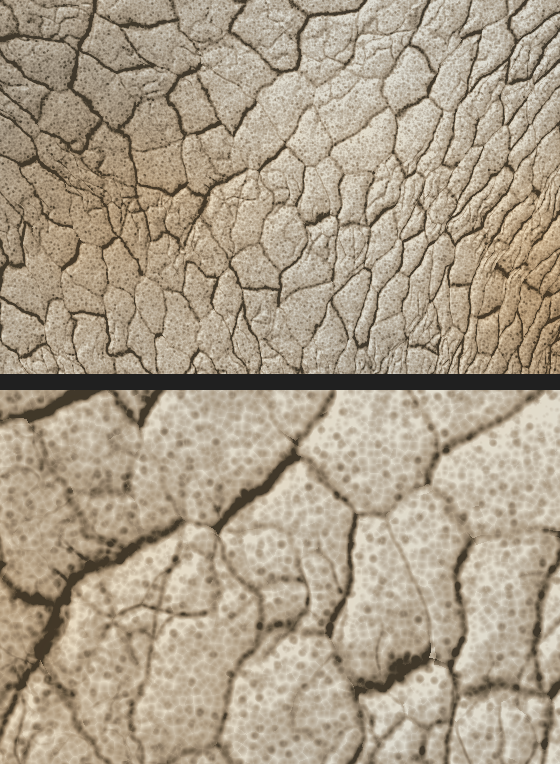
Top, the full canvas; bottom, a detail of the centre.
This texture is drawn by a Shadertoy shader. Its source:

```glsl
// Weathered, creased animal hide: a net of diamond folds follows a bending flow,
// built from warped Voronoi edges, lit from one side as a height field,
// then covered with small cracks, pores and grain from cellular noise.

const vec2  FOLD_DENSITY  = vec2(7.4, 5.2);  // folds across and along the flow
const float FLOW_BEND     = 0.8;             // how fast the flow leans over x
const float FOLD_WIDTH    = 0.036;           // dark line, in cell units
const float VALLEY_WIDTH  = 0.15;            // soft slope beside the line
const float WRINKLE_SCALE = 2.3;
const float CRACK_SCALE   = 34.0;
const float PORE_SCALE    = 80.0;
const float GRAIN_SCALE   = 150.0;
const float RELIEF        = 1.15;
const vec2  LIGHT_STEP    = vec2(-0.004, 0.006);
const vec3  WARM_TINT     = vec3(1.07, 0.985, 0.87);
const vec3  COOL_TINT     = vec3(0.985, 1.0, 1.025);

const vec3 HIDE[6] = vec3[6](
    vec3(0.25, 0.22, 0.17), vec3(0.44, 0.39, 0.31), vec3(0.57, 0.51, 0.43),
    vec3(0.68, 0.62, 0.53), vec3(0.76, 0.72, 0.65), vec3(0.88, 0.86, 0.80));

vec2 hash2(vec2 p) {
    p = vec2(dot(p, vec2(127.1, 311.7)), dot(p, vec2(269.5, 183.3)));
    return fract(sin(p) * 43758.545);
}

// Layered sines: smooth, roughly in -1..1 on both axes
vec2 layeredSines(vec2 p) {
    vec2 sum = vec2(0.0);
    float amp = 0.55;
    for (int i = 0; i < 4; i++) {
        sum += amp * sin(p.yx + 1.3 * sin(p + float(i) * 2.1));
        p = mat2(1.5, 1.1, -1.1, 1.5) * p + 3.7;
        amp *= 0.55;
    }
    return sum;
}

// Distance to the nearest site, and a random value of that site
vec2 cellular(vec2 p) {
    vec2 base = floor(p), best = vec2(9.0, 0.0);
    for (int y = -1; y <= 1; y++)
    for (int x = -1; x <= 1; x++) {
        vec2 cell = base + vec2(x, y), rnd = hash2(cell);
        float d = length(cell + rnd - p);
        if (d < best.x) best = vec2(d, fract(rnd.x * 17.0 + rnd.y * 5.0));
    }
    return best;
}

// Voronoi edges of random strength: x = thin dark line, y = soft valley
vec2 creases(vec2 p, float jitter, float lineWidth, float valleyWidth) {
    vec2 base = floor(p), home = base, toHome = vec2(9.0);
    for (int y = -1; y <= 1; y++)
    for (int x = -1; x <= 1; x++) {
        vec2 cell = base + vec2(x, y);
        vec2 r = cell + 0.5 + jitter * (hash2(cell) - 0.5) - p;
        if (dot(r, r) < dot(toHome, toHome)) { toHome = r; home = cell; }
    }
    vec2 result = vec2(0.0);
    for (int y = -2; y <= 2; y++)
    for (int x = -2; x <= 2; x++) {
        vec2 cell = home + vec2(x, y);
        if (x == 0 && y == 0) continue;
        vec2 r = cell + 0.5 + jitter * (hash2(cell) - 0.5) - p;
        float d = max(dot(0.5 * (toHome + r), normalize(r - toHome)), 0.0);
        float strength = mix(0.25, 1.0, hash2(home + cell + 0.5).x);
        float line = 1.0 - smoothstep(0.2, 1.5, d / (lineWidth * (0.5 + strength)));
        result = max(result, strength * vec2(line, exp(-d / valleyWidth)));
    }
    return result;
}

// Canvas position to the leaning diamond grid of folds
vec2 foldCoords(vec2 p) {
    p += 0.022 * layeredSines(p * 9.0) + 0.007 * layeredSines(p * 38.0 + 5.0);
    float across = p.x - (p.y - 0.5) * FLOW_BEND * (p.x - 0.7);
    across *= 1.0 + 0.25 * smoothstep(0.85, 1.55, p.x - 0.25 * p.y);
    vec2 f = vec2(across, p.y) * FOLD_DENSITY;
    return vec2(f.x + f.y, f.x - f.y);
}

// x = height, y = dark line amount, z = valley amount
vec3 hideSurface(vec2 p) {
    vec2 q = foldCoords(p);
    vec2 fold = creases(q, 0.85, FOLD_WIDTH, VALLEY_WIDTH);
    vec2 bend = layeredSines(p * 21.0 + 2.0);
    vec2 wrinkle = creases(q * WRINKLE_SCALE + 0.35 * bend, 1.0, 0.055, 0.17);
    wrinkle *= smoothstep(-0.35, 0.7, layeredSines(p * 14.0 + 8.0).x);
    float bumps = 0.16 * bend.y + 0.08 * layeredSines(p * 55.0).x;
    float height = bumps - 0.8 * fold.y - 0.38 * wrinkle.y;
    return vec3(height, max(fold.x, 0.5 * wrinkle.x), max(fold.y, 0.5 * wrinkle.y));
}

float blob(vec2 p, vec2 centre, vec2 size) {
    vec2 d = (p - centre) / size;
    return exp(-dot(d, d));
}

vec3 hideColour(float tone) {
    float t = clamp(tone, 0.0, 1.0) * 5.0;
    int i = min(int(t), 4);
    return mix(HIDE[i], HIDE[i + 1], t - float(i));
}

void mainImage(out vec4 fragColor, in vec2 fragCoord) {
    vec2 p = fragCoord / iResolution.y;

    // Folds and side light
    vec3 skin = hideSurface(p);
    float slope = skin.x - hideSurface(p + LIGHT_STEP).x;
    float patches = layeredSines(p * 4.0 + 1.0).x;

    // Broad light and shade over the hide
    float tone = 0.75 + 0.05 * patches;
    tone += 0.13 * blob(p, vec2(1.0, 0.85), vec2(0.5, 0.45));
    tone -= 0.20 * blob(p, vec2(0.1, 0.65), vec2(0.4, 0.5));
    tone -= 0.26 * blob(p, vec2(1.5, 0.05), vec2(0.25, 0.3));
    tone += RELIEF * clamp(slope, -0.25, 0.2);
    tone -= 0.62 * skin.y + 0.20 * skin.z * skin.z;

    // Small cracks, pores and grain
    vec2 crackSpace = p * CRACK_SCALE + 0.5 * layeredSines(p * 60.0);
    float crackArea = smoothstep(-0.3, 0.8, layeredSines(p * 7.0 + 4.0).y);
    tone -= 0.24 * crackArea * creases(crackSpace, 1.0, 0.085, 0.1).x;
    vec2 pore = cellular(p * PORE_SCALE);
    tone -= 0.38 * pore.y * (1.0 - smoothstep(0.12, 0.42, pore.x));
    vec2 grain = cellular(p * GRAIN_SCALE + 20.0);
    tone += 0.32 * (grain.x - 0.42) + 0.09 * (grain.y - 0.5);

    // Ochre stains against pale grey skin
    float warmth = 0.75 * blob(p, vec2(0.32, 0.45), vec2(0.3, 0.28))
                 + 0.85 * blob(p, vec2(1.5, 0.25), vec2(0.25, 0.35))
                 + 0.25 * skin.z + 0.18 * patches;
    vec3 colour = hideColour(tone) * mix(COOL_TINT, WARM_TINT, clamp(warmth, 0.0, 1.0));
    fragColor = vec4(colour, 1.0);
}
```
